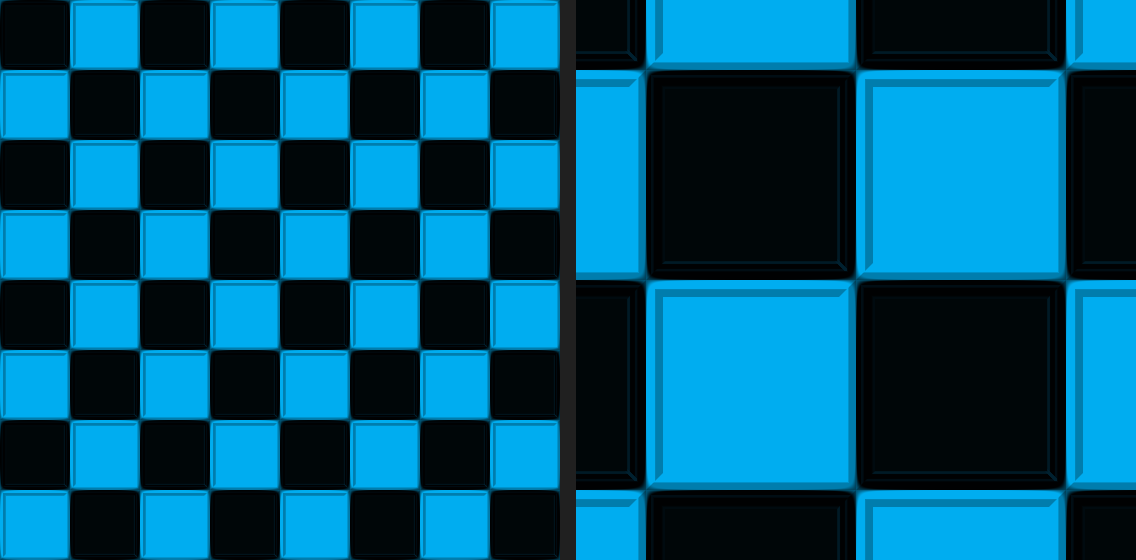
Left: the whole. Right: its middle third, enlarged.
A WebGL 2 fragment shader for this pattern:

```glsl
#version 300 es
precision highp float;

uniform vec2 u_resolution;
out vec4 fragColor;

const float PI = 3.14159265;
const float TILES = 8.0; // even, so the checker wraps

const vec3 BLUE_FACE = vec3(0.0, 0.68, 0.94);
const vec3 BLUE_SHADE = vec3(0.0, 0.49, 0.68);
const vec3 DARK_FACE = vec3(0.0, 0.022, 0.03);
const vec3 DARK_FRAME = vec3(0.0, 0.004, 0.007);
const vec3 DARK_LINE = vec3(0.0, 0.05, 0.08);
const vec3 DARK_GLINT = vec3(0.0, 0.13, 0.19);

// Smooth-edged interval from lo to hi
float band(float x, float lo, float hi, float blur) {
    return smoothstep(lo - blur, lo + blur, x)
         * (1.0 - smoothstep(hi - blur, hi + blur, x));
}

// Thin line centred on a given value
float line(float x, float centre, float width, float blur) {
    return band(x, centre - 0.5 * width, centre + 0.5 * width, blur);
}

// Distance inward from the nearest side of a unit tile
float insetDistance(vec2 p) {
    vec2 nearest = min(p, 1.0 - p);
    return min(nearest.x, nearest.y);
}

// 0 on the top and left sides, 1 on the bottom and right, split by a mitre
float lowerRight(vec2 p, float blur) {
    return smoothstep(-blur, blur, p.x - p.y);
}

// Raised rim: outer slope shaded below right, inner slope above left
vec3 blueTile(float inset, float side, float blur) {
    float outerSlope = band(inset, -1.0, 0.036, blur) * side;
    float innerSlope = band(inset, 0.044, 0.081, blur) * (1.0 - side);
    return mix(BLUE_FACE, BLUE_SHADE, max(outerSlope, innerSlope));
}

// Near-black tile with fine engraved lines and a glint in one corner
vec3 darkTile(vec2 p, float inset, float side, float blur) {
    vec3 color = mix(DARK_FRAME, DARK_FACE, smoothstep(0.07, 0.083, inset));

    float upperLines = max(line(inset, 0.030, 0.012, blur),
                           0.6 * line(inset, 0.085, 0.012, blur));
    color = mix(color, DARK_LINE, upperLines * (1.0 - side));

    float outerLine = line(inset, 0.047, 0.012, blur);
    float innerLine = line(inset, 0.083, 0.012, blur);
    color = mix(color, DARK_LINE, outerLine * side);
    color = mix(color, DARK_GLINT, 0.75 * innerLine * side);

    float corner = line(p.x + p.y, 1.0, 0.022, blur)
                 * band(inset, 0.042, 0.088, blur) * side;
    return mix(color, DARK_GLINT, corner);
}

// Signed distance to the checker edges, positive on the lower-left colour
float checkerDistance(vec2 grid) {
    vec2 wave = sin(PI * grid);
    return wave.x * wave.y / PI;
}

void main() {
    vec2 grid = gl_FragCoord.xy / u_resolution * TILES;
    vec2 p = fract(grid);
    float blur = 0.5 * TILES / min(u_resolution.x, u_resolution.y);

    float inset = insetDistance(p);
    float side = lowerRight(p, blur);
    vec3 blue = blueTile(inset, side, blur);
    vec3 dark = darkTile(p, inset, side, blur);

    float isBlue = smoothstep(-blur, blur, checkerDistance(grid));
    fragColor = vec4(mix(dark, blue, isBlue), 1.0);
}
```
